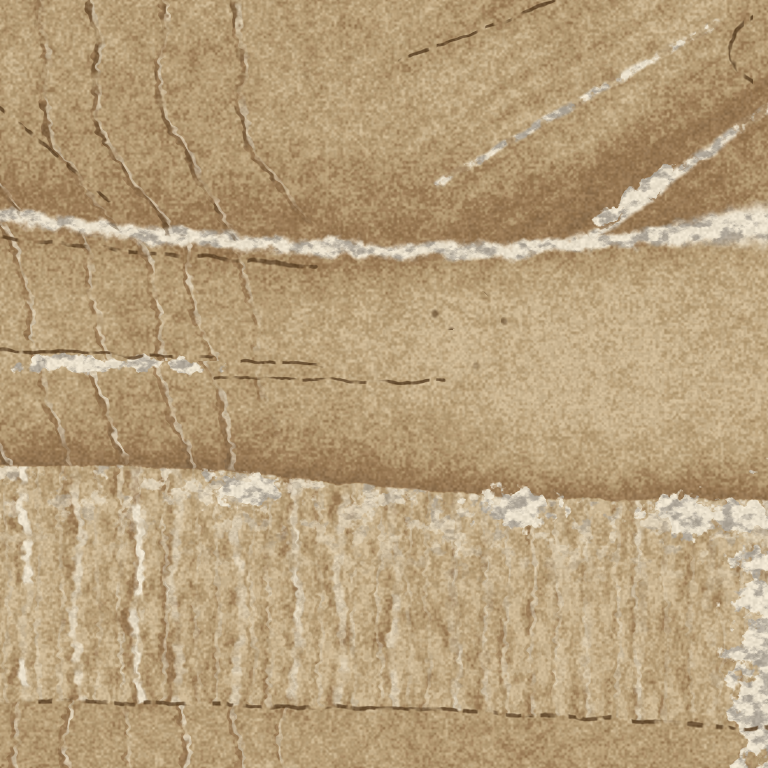
A Shadertoy shader for this texture:

```glsl
// Weathered tan stone in rounded layers, with chalky seams, ridges and cracks.
const vec3 BROWN = vec3(0.60, 0.475, 0.33);
const vec3 TAN = vec3(0.71, 0.61, 0.455);
const vec3 SAND = vec3(0.80, 0.715, 0.575);
const vec3 CHALK = vec3(0.92, 0.88, 0.80);
const vec3 GREY = vec3(0.68, 0.645, 0.59);
const vec3 CRACK = vec3(0.36, 0.26, 0.15);

float hash(vec2 p) {
    vec3 q = fract(vec3(p.xyx) * 0.1031);
    q += dot(q, q.yzx + 33.33);
    return fract((q.x + q.y) * q.z);
}

float noise(vec2 p) {
    vec2 i = floor(p), f = fract(p);
    f = f * f * (3.0 - 2.0 * f);
    return mix(mix(hash(i), hash(i + vec2(1, 0)), f.x),
               mix(hash(i + vec2(0, 1)), hash(i + 1.0), f.x), f.y);
}

float fbm(vec2 p) {
    float sum = 0.0, amp = 0.53;
    for (int i = 0; i < 4; i++) {
        sum += amp * noise(p);
        p = p * 2.03 + 17.0;
        amp *= 0.5;
    }
    return sum;
}

// Cellular noise: distance to the nearest scattered point
float cells(vec2 p) {
    float nearest = 2.0;
    for (int i = 0; i < 9; i++) {
        vec2 c = floor(p) + vec2(i % 3 - 1, i / 3 - 1);
        nearest = min(nearest, length(c + vec2(hash(c), hash(c + 71.0)) - p));
    }
    return nearest;
}

float above(float d) { return smoothstep(-0.002, 0.002, d); }

float stroke(float d, float width) {
    return 1.0 - smoothstep(width * 0.3, width, abs(d));
}

float segment(vec2 p, vec2 a, vec2 b, float width) {
    vec2 ab = b - a;
    float t = clamp(dot(p - a, ab) / dot(ab, ab), 0.0, 1.0);
    return stroke(length(p - a - ab * t), width);
}

float flake(vec2 p, vec2 center, vec2 radius, float rough) {
    return 1.0 - smoothstep(0.75, 1.0, length((p - center) / radius) + (rough - 0.5) * 2.2);
}

// Uneven upright ridges: x = lit crest, y = shadow to its left
vec2 ridges(vec2 p, float spacing, float width, float seed) {
    vec2 relief = vec2(0.0);
    float x = p.x / spacing;
    for (int i = -1; i <= 1; i++) {
        float id = floor(x) + float(i), r = hash(vec2(id, seed));
        float line = id + 0.25 + 0.5 * r + 0.07 * sin(p.y * 31.0 + r * 40.0)
                   + 0.03 * sin(p.y * 83.0 + r * 17.0);
        float d = (x - line) * spacing + (noise(p * 150.0) - 0.5) * 0.008;
        float broken = smoothstep(0.2, 0.6, noise(vec2(id * 7.3 + seed, p.y * 60.0)));
        float strength = 0.5 + 0.5 * hash(vec2(seed, id));
        relief = max(relief, strength * (0.25 + 0.75 * broken)
               * vec2(stroke(d, width), stroke(d + width * 1.3, width * 1.2)));
    }
    return relief;
}

void mainImage(out vec4 fragColor, in vec2 fragCoord) {
    vec2 p = fragCoord / iResolution.xy;
    float rough = fbm(p * 60.0);
    vec2 w = p + 0.012 * (vec2(fbm(p * 30.0), fbm(p * 30.0 + 50.0)) - 0.5);

    // Layers, from the height above each seam
    float aboveTop = w.y - 0.672 - 0.12 * pow(abs(p.x - 0.54), 1.5);
    float aboveMid = w.y - mix(0.395, 0.35, smoothstep(0.1, 0.75, p.x));
    float aboveLow = w.y - 0.088 + 0.018 * p.x + 0.02 * p.x * p.x * p.x;
    float top = above(aboveTop);
    float middle = above(aboveMid) * (1.0 - top);
    float strip = above(aboveLow) * (1.0 - top - middle);
    float base = 1.0 - top - middle - strip;

    // Broad rounded shading and grain
    float slope = p.y - 0.6 * p.x, groove = (slope - 0.28) / 0.05;
    vec2 glow = (p - vec2(0.78, 0.53)) * 5.0;
    float tone = 0.46 + 0.4 * (fbm(p * vec2(5, 7)) - 0.5);
    tone += top * (0.04 - 0.5 * exp(-max(aboveTop, 0.0) * 14.0)
          - 0.5 * exp(-groove * groove) * smoothstep(0.5, 0.95, p.x)
          + 0.7 * (fbm(vec2(p.x * 9.0, slope * 55.0)) - 0.5) * smoothstep(0.45, 0.65, p.x));
    tone += middle * (0.13 - exp(-max(aboveMid, 0.0) * 30.0)
          - 0.6 * exp(min(aboveTop, 0.0) * 34.0) + 0.25 * exp(-dot(glow, glow)));
    tone += strip * (0.22 + 1.1 * (fbm(p * vec2(95, 35)) - 0.5));
    tone += 0.55 * (noise(p * 270.0) - 0.5) + 0.5 * (rough - 0.5);

    // Ridges, bent into arcs in the top layer
    float bend = max(0.92 - p.y, 0.0);
    vec2 relief = ridges(p - vec2(2.0 * bend * bend, 0), 0.09, 0.004, 3.0)
                * vec2(0.7, 0.9) * top * (1.0 - smoothstep(0.34, 0.42, p.x));
    relief += ridges(p + vec2(0.25 * p.y, 0), 0.075, 0.004, 8.0 + 5.0 * step(p.y, 0.53))
            * vec2(0.8, 0.9) * middle * (1.0 - smoothstep(0.28, 0.38, p.x));
    relief += ridges(p, 0.068, 0.008, 21.0) * vec2(1.1, 0.7) * strip
            * (1.0 - 0.65 * smoothstep(0.44, 0.56, p.x));
    relief += ridges(p, 0.034, 0.004, 34.0) * vec2(0.5, 0.4) * strip;
    relief += ridges(p, 0.07, 0.004, 45.0) * 0.8 * base * step(p.x, 0.4);
    tone -= relief.y * 0.8;
    vec3 color = mix(BROWN, TAN, smoothstep(0.0, 0.52, tone));
    color = mix(color, SAND, smoothstep(0.45, 0.95, tone)) * (1.0 + 0.2 * min(tone, 0.0));

    // Chalk on seams, scars and flakes
    float gaps = 0.15 + 0.85 * smoothstep(0.42, 0.58, rough);
    float chalk = stroke(aboveTop + 0.02 * (rough - 0.5), 0.014 + 0.024 * smoothstep(0.84, 1.0, p.x));
    chalk = max(chalk, gaps * segment(w, vec2(0.57, 0.76), vec2(0.93, 0.97), 0.008));
    chalk = max(chalk, gaps * segment(w, vec2(0.77, 0.69), vec2(1.0, 0.86), 0.01));
    chalk = max(chalk, flake(p - vec2(0, 0.6 * p.x), vec2(0.84, 0.246), vec2(0.06, 0.014), rough));
    chalk = max(chalk, flake(p, vec2(0.14, 0.525), vec2(0.13, 0.012), rough));
    chalk = max(chalk, flake(p, vec2(1.0, 0.15), vec2(0.05, 0.16), rough));
    for (float i = 0.0; i < 4.0; i++) {
        float x = 0.32 + 0.415 * i - 0.065 * i * i;
        chalk = max(chalk, flake(p, vec2(x, 0.382 - 0.06 * x), vec2(0.05, 0.024), rough));
    }
    float dust = strip * smoothstep(0.52, 0.66, rough) * smoothstep(-0.15, 0.0, aboveMid);
    chalk = max(chalk, max(relief.x * 0.9, dust * 0.75));
    float white = smoothstep(0.3, 0.58, fbm(p * vec2(75, 110) + 9.0));
    color = mix(color, mix(GREY, CHALK, max(white, min(relief.x, 1.0))), min(chalk, 1.0));

    // Broken cracks and pits
    float crack = max(segment(w, vec2(0.52, 0.92), vec2(0.73, 1.0), 0.003),
                      segment(w, vec2(0.0, 0.86), vec2(0.14, 0.74), 0.003));
    crack = max(crack, segment(w, vec2(0.0, 0.545), vec2(0.42, 0.525), 0.003));
    crack = max(crack, segment(w, vec2(0.28, 0.507), vec2(0.58, 0.503), 0.003));
    crack = max(crack, segment(w, vec2(0.0, 0.69), vec2(0.41, 0.652), 0.004));
    crack = max(crack, stroke(length(w - vec2(1.0, 0.935)) - 0.048, 0.004) * step(p.x, 0.98));
    crack = max(crack, max(stroke(aboveLow, 0.004), relief.y * top * 0.8));
    crack *= smoothstep(0.3, 0.6, noise(p * vec2(110, 70) + 5.0));
    float pits = stroke(length(p - vec2(0.61, 0.58)), 0.08) * step(0.5, noise(p * 24.0));
    crack = max(crack, pits * stroke(cells(w * 24.0), 0.16));
    color = mix(color, CRACK, crack * 0.85);
    fragColor = vec4(color + 0.1 * (noise(p * 330.0) - 0.5), 1.0);
}
```
